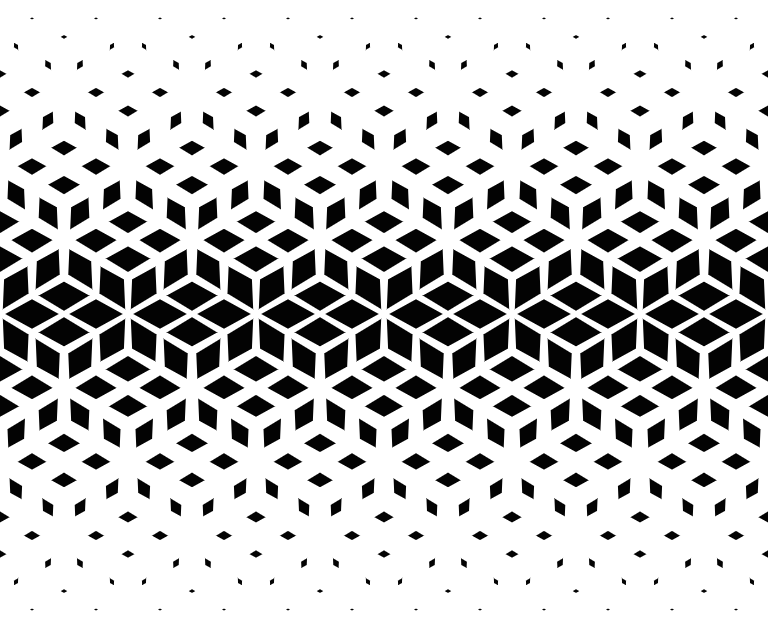
This pattern is drawn by a Shadertoy shader. Its source:

```glsl
// Zero at the centre of a 60 degree rhombus, one on its edge
float rhombus(vec2 p, vec2 axis) {
    vec2 q = vec2(dot(p, axis), dot(p, vec2(-axis.y, axis.x)));
    return abs(q.x) + abs(q.y) * sqrt(3.0);
}

// Six-rhombus stars plus the flat rhombi capping them, on a rectangular grid
float starGrid(vec2 p) {
    vec2 cell = vec2(4.0, 8.0 / sqrt(3.0));
    vec2 q = abs(p - cell * floor(p / cell + 0.5));
    vec2 diagonal = vec2(0.5, 0.5 * sqrt(3.0));
    float arms = min(rhombus(q - vec2(1.0, 0.0), vec2(1.0, 0.0)),
                     rhombus(q - diagonal, diagonal));
    float cap = rhombus(q - vec2(0.0, sqrt(3.0)), vec2(1.0, 0.0));
    return min(arms, cap);
}

void mainImage(out vec4 fragColor, in vec2 fragCoord) {
    // One unit is half the long diagonal of a rhombus
    float pixel = 19.6875 / iResolution.y;
    vec2 p = (fragCoord - iResolution.xy * vec2(0.5, 0.5016)) * pixel;

    // Two interleaved grids complete the tiling
    float tile = min(starGrid(p), starGrid(p - vec2(2.0, 4.0 / sqrt(3.0))));

    // Tiles shrink steadily away from the middle row
    float size = 0.837 - 0.085 * abs(p.y);
    float edge = 0.5 * (tile - size);
    float ink = clamp(0.5 - edge / pixel, 0.0, 1.0);

    fragColor = vec4(mix(vec3(1.0), vec3(0.01), ink), 1.0);
}
```
